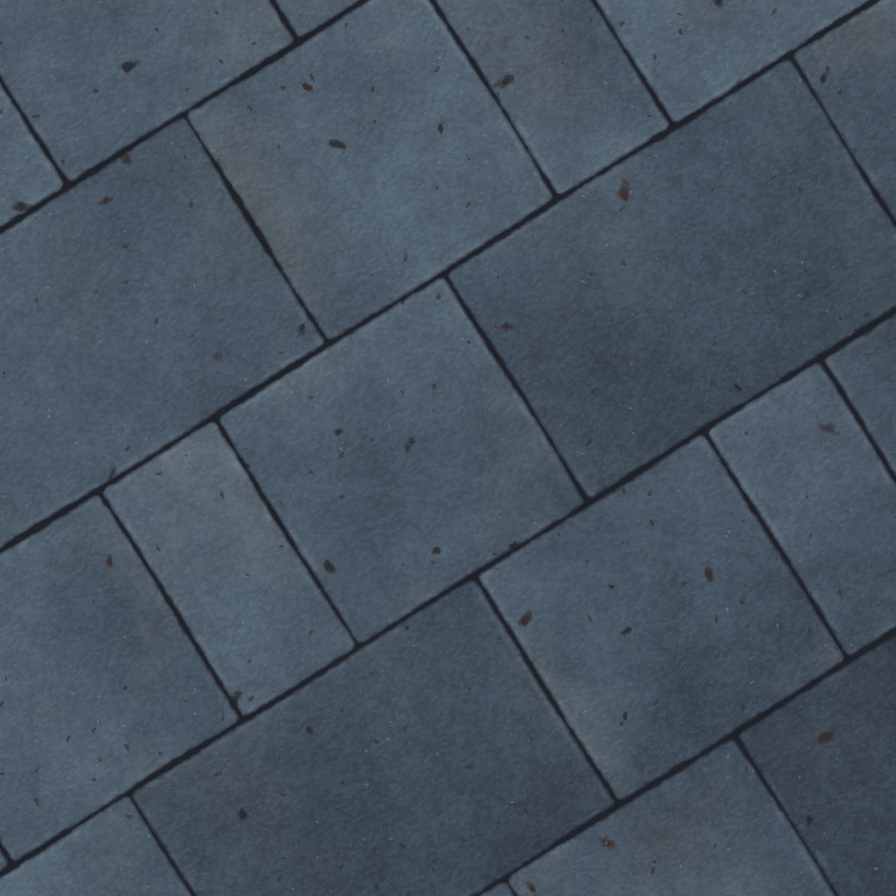
Reproduce this texture procedurally as a WebGL 1 fragment shader.

```glsl
precision highp float;
uniform vec2 u_resolution;

float hash(vec2 p) {
  vec3 q = fract(p.xyx * vec3(0.1031, 0.1030, 0.0973));
  q += dot(q, q.yzx + 33.33);
  return fract((q.x + q.y) * q.z);
}

// Cellular noise: xy is the offset from the nearest point, z its random id
vec3 cellular(vec2 p) {
  vec2 base = floor(p);
  vec3 nearest = vec3(9.0);
  for (int j = -1; j <= 1; j++) {
    for (int i = -1; i <= 1; i++) {
      vec2 cell = base + vec2(float(i), float(j));
      float id = hash(cell + 71.0);
      vec2 offset = p - cell - vec2(id, hash(cell + 137.0));
      if (dot(offset, offset) < dot(nearest.xy, nearest.xy)) nearest = vec3(offset, id);
    }
  }
  return nearest;
}

// Layered, rotated sines for soft clouding
float mottle(vec2 p) {
  float sum = 0.0, amp = 0.5;
  for (int i = 0; i < 6; i++) {
    p = mat2(0.8, 0.6, -0.6, 0.8) * p * 1.75 + 1.3;
    sum += amp * sin(p.x + 1.5 * sin(p.y)) * cos(p.y + 0.8 * sin(p.x * 0.7));
    amp *= 0.65;
  }
  return sum;
}

// Irregular, elongated marks on a fraction of the cells
float marks(vec2 p, float radius, float share) {
  vec3 c = cellular(p);
  float angle = c.z * 40.0;
  vec2 q = mat2(cos(angle), sin(angle), -sin(angle), cos(angle)) * c.xy;
  float size = radius * (0.3 + 0.7 * fract(c.z * 57.0));
  float d = length(q * vec2(1.0, 1.8)) + 0.45 * radius * mottle(p * 8.0);
  return (1.0 - smoothstep(size * 0.2, size, d)) * step(c.z, share);
}

void main() {
  vec2 p = gl_FragCoord.xy / u_resolution;
  float pixel = 1.0 / min(u_resolution.x, u_resolution.y);

  // Slanted courses with nearly straight edges
  vec2 q = vec2(0.846 * p.x + 0.533 * p.y, 0.846 * p.y - 0.533 * p.x);
  vec2 bent = q + 0.0007 * vec2(sin(q.y * 21.0 + 2.0 * sin(q.x * 9.0)), sin(q.x * 17.0 + 1.0));
  float course = floor((bent.y - 0.021) / 0.304);
  float y = bent.y - 0.021 - course * 0.304;

  // Each course repeats slabs of 2, 1, 2 and 3 units, shifted by half a period
  float along = (bent.x - 0.031) / 0.1518 - 4.0 * mod(course, 2.0);
  float period = floor(along / 8.0);
  float x = along - 8.0 * period;
  vec3 passed = step(vec3(2.0, 3.0, 5.0), vec3(x));
  float start = dot(passed, vec3(2.0, 1.0, 2.0));
  float width = 2.0 + dot(passed, vec3(-1.0, 1.0, 1.0));
  vec2 slab = vec2(course + 20.0, start + 8.0 * period + 40.0);
  float id = hash(slab);

  // Depth inside the rounded slab outline
  vec2 local = vec2((x - start - 0.5 * width) * 0.1518, y - 0.152);
  vec2 halfSize = vec2(width * 0.0759, 0.152);
  vec2 corner = abs(local) - halfSize + 0.009;
  float inside = 0.009 - length(max(corner, 0.0)) - min(max(corner.x, corner.y), 0.0);

  // Slab tone: the wide ones are darker, and light falls off to the lower right
  float wide = step(2.5, width);
  float cloud = mottle(p * 4.0 + id * 37.0);
  float fine = mottle(p * 38.0 + id * 11.0);
  float tone = mix(0.30 + 0.36 * id, 0.20 + 0.14 * id, wide);
  tone += 0.34 * (p.y - p.x) + (0.32 - 0.12 * wide) * cloud + 0.09 * fine;

  // Stone grain
  vec3 grain = cellular(q * vec2(190.0, 260.0));
  tone += 0.22 * (grain.z - 0.5) + 0.12 * (0.45 - length(grain.xy));
  vec3 color = mix(vec3(0.22, 0.26, 0.31), vec3(0.38, 0.45, 0.50), tone);

  // Grey-brown weathering, mostly on the smaller slabs
  float stain = smoothstep(0.0, 0.8, mottle(p * 4.5 + id * 83.0));
  color += vec3(0.030, 0.016, 0.002) * stain * (1.0 - 0.7 * wide);

  // Rusty chips, dark pits and pale flecks
  vec3 rust = mix(vec3(0.15, 0.15, 0.17), vec3(0.22, 0.17, 0.15), hash(floor(p * 9.0)));
  color = mix(color, rust, 0.85 * marks(p * 9.0 + 3.0, 0.15, 0.45));
  color = mix(color, vec3(0.18, 0.20, 0.23), 0.7 * marks(p * 29.0 + 9.0, 0.18, 0.22));
  color = mix(color, vec3(0.46, 0.53, 0.58), 0.5 * marks(p * 37.0 + 50.0, 0.13, 0.16));

  // Worn pale rim, broken into patches
  float rim = smoothstep(0.003, 0.006, inside) * (1.0 - smoothstep(0.006, 0.013, inside));
  color += 0.035 * rim * smoothstep(-0.1, 0.6, cloud + fine);

  // Thin joints that widen, narrow and crumble; those between courses are wider
  float wear = mottle(q * 9.0 + 4.0);
  float crumble = mottle(q * 75.0);
  float gap = mix(0.0020, 0.0026, step(corner.x, corner.y)) + 0.0017 * wear + 0.0013 * crumble;
  gap = max(gap, 0.0006);
  float soft = max(0.0016, 0.8 * pixel);
  float joint = 1.0 - smoothstep(gap - soft, gap + soft, inside);
  vec3 mortar = vec3(0.125, 0.130, 0.160) + vec3(0.020, 0.010, 0.006) * crumble;
  color *= 1.0 - 0.22 * (1.0 - smoothstep(gap, gap + 0.004, inside));
  color = mix(color, mortar, joint);

  gl_FragColor = vec4(color, 1.0);
}
```
